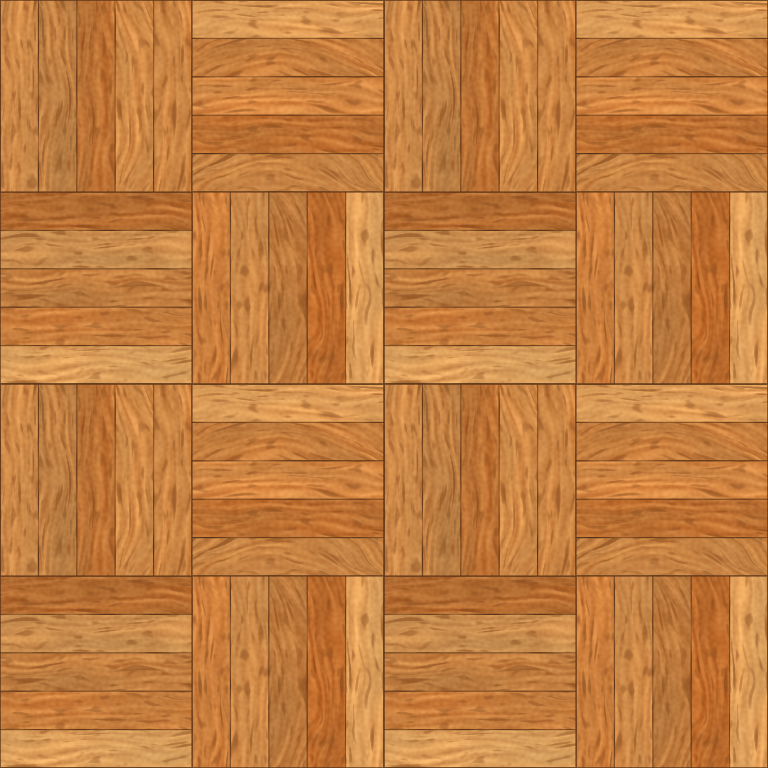
A Shadertoy shader for this texture:

```glsl
// Oak parquet: square blocks of five slats, turned by a quarter from block to block.

const float BLOCKS = 4.0;          // blocks across the canvas
const float MOTIF = 2.0;           // blocks before the wood repeats
const float SLATS = 5.0;           // slats in a block
const float SLAT_SEAM = 0.0008;    // half widths, in canvas units
const float BLOCK_SEAM = 0.0010;
const float GRAIN = 0.34;          // tone swing of the fine grain
const float RINGS = 0.24;          // tone swing of the growth rings
const float PORES = 0.38;          // darkness of the open pores

const vec3 DARK_OAK = vec3(0.67, 0.40, 0.18);
const vec3 LIGHT_OAK = vec3(0.91, 0.65, 0.37);
const vec3 RED_SHIFT = vec3(0.025, -0.035, -0.05);
const vec3 PORE_BROWN = vec3(0.50, 0.27, 0.10);
const vec3 SEAM_BROWN = vec3(0.34, 0.19, 0.08);

// Per slat, five for each block of the motif: lightness, redness, ring curvature
const float TONE[20] = float[20](
    0.82, 0.42, 0.40, 0.58, 0.12,   0.50, 0.56, 0.32, 0.20, 0.86,
    0.56, 0.36, 0.25, 0.57, 0.52,   0.46, 0.26, 0.58, 0.42, 0.85);
const float REDNESS[20] = float[20](
    -0.5, 0.4, 0.0, -0.4, 0.2,      0.7, 0.1, 0.0, 0.9, -0.2,
    0.0, -0.3, 0.4, 0.1, 0.2,       0.0, 0.6, 0.5, 0.3, -0.1);
const float CURVE[20] = float[20](
    0.0, 0.3, 0.2, 0.0, 0.5,        0.2, 0.5, 2.6, 1.2, 0.0,
    0.1, 0.8, 0.3, 2.0, 0.6,        4.5, 0.4, 0.6, 3.0, 0.2);

vec2 hashGradient(vec2 cell) {
    vec3 q = fract(cell.xyx * vec3(0.1031, 0.1030, 0.0973));
    q += dot(q, q.yzx + 33.33);
    float angle = 6.2832 * fract((q.x + q.y) * q.z);
    return vec2(cos(angle), sin(angle));
}

// Gradient noise, roughly -0.7 to 0.7
float noise(vec2 p) {
    vec2 cell = floor(p), f = fract(p);
    vec2 w = f * f * f * (f * (f * 6.0 - 15.0) + 10.0);
    float a = dot(hashGradient(cell), f);
    float b = dot(hashGradient(cell + vec2(1, 0)), f - vec2(1, 0));
    float c = dot(hashGradient(cell + vec2(0, 1)), f - vec2(0, 1));
    float d = dot(hashGradient(cell + vec2(1, 1)), f - vec2(1, 1));
    return mix(mix(a, b, w.x), mix(c, d, w.x), w.y);
}

// Coverage of a seam at distance d from its middle
float seam(float d, float halfWidth, float pixel) {
    return clamp((halfWidth - d) / pixel + 0.5, 0.0, 1.0);
}

// Distance to the nearest whole number
float toEdge(float x) {
    return abs(x - floor(x + 0.5));
}

// Wood of one slat; p.x runs along it and p.y across it, both 0 to 1
vec3 oak(vec2 p, int slat) {
    vec2 seed = vec2(37.0, 61.0) * float(slat + 1);
    float bend = CURVE[slat] * (p.x - 0.43) * (p.x - 0.43);
    float across = p.y + bend + 0.25 * noise(vec2(p.x * 3.0, p.y * 1.5) + seed);

    // Growth rings, fine fibres, broad shading and a slight mottle
    float rings = sin(across * 24.0 + 3.0 * noise(vec2(p.x * 2.0, across * 3.0) + seed));
    float fibre = noise(vec2(p.x * 7.0, across * 9.0) + seed.yx);
    float shade = noise(vec2(p.x * 1.7, across * 2.0) + seed + 9.0);
    float mottle = noise(vec2(p.x * 42.0, p.y * 9.0) + seed);
    float tone = TONE[slat] + GRAIN * (fibre + 0.6 * mottle)
               + RINGS * rings * (0.45 + shade) + 0.25 * shade;
    vec3 wood = mix(DARK_OAK, LIGHT_OAK, tone)
              + RED_SHIFT * (REDNESS[slat] + 0.8 * shade);

    // Short dark pores drawn out along the grain
    float pore = smoothstep(0.16, 0.48, noise(vec2(p.x * 11.0, across * 8.0) + seed + 23.0));
    float crack = smoothstep(0.30, 0.50, noise(vec2(p.x * 3.5, across * 6.0) + seed + 71.0));
    return mix(wood, PORE_BROWN, PORES * max(pore, 1.4 * crack));
}

void mainImage(out vec4 fragColor, in vec2 fragCoord) {
    vec2 uv = fragCoord / iResolution.xy;
    float pixel = 1.0 / min(iResolution.x, iResolution.y);

    // Block and slat under this point
    vec2 grid = uv * BLOCKS;
    vec2 block = mod(floor(grid), MOTIF);
    vec2 local = fract(grid);
    bool upright = mod(block.x + block.y, 2.0) > 0.5;
    vec2 p = upright ? local.yx : local;
    float lane = p.y * SLATS;
    float row = min(floor(lane), SLATS - 1.0);
    int slat = int((block.x + MOTIF * block.y) * SLATS + row);

    vec3 color = oak(vec2(p.x, lane - row), slat);

    // Uneven joints between slats
    float joint = floor(lane + 0.5);
    float wear = noise(vec2(p.x * 6.0, joint * 5.3 + 0.5) + 17.0 * block);
    float slatSeam = seam(toEdge(lane) / (SLATS * BLOCKS), SLAT_SEAM, pixel);
    color = mix(color, SEAM_BROWN, slatSeam * clamp(0.7 + 0.7 * wear, 0.3, 1.0));

    // Block joints, deeper around each motif
    float blockEdge = min(toEdge(grid.x), toEdge(grid.y)) / BLOCKS;
    vec2 motif = grid / MOTIF;
    float motifEdge = min(toEdge(motif.x), toEdge(motif.y)) * MOTIF / BLOCKS;
    color = mix(color, SEAM_BROWN, 0.65 * seam(blockEdge, BLOCK_SEAM, pixel));
    color = mix(color, SEAM_BROWN, 0.45 * seam(motifEdge, BLOCK_SEAM, pixel));

    fragColor = vec4(clamp(color, 0.0, 1.0), 1.0);
}
```
